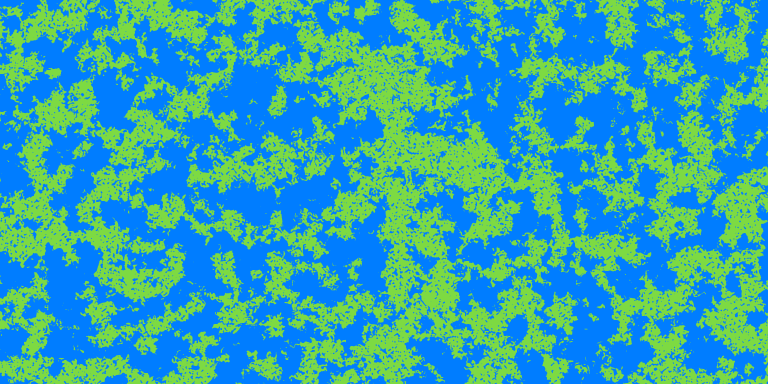
Give the GLSL for this texture, as a Shadertoy shader.

```glsl
// Ragged green islands scattered over a flat blue sea, seen from above.
// A rotated sum of value noise is warped by finer noise, cut at a sea level,
// pierced by tiny ponds, and smoothed by averaging samples in each pixel.

const vec3 SEA  = vec3(0.00, 0.49, 1.00);
const vec3 LAND = vec3(0.492, 0.853, 0.258);
const int SAMPLES = 4;

float hash(vec2 cell) {
    uvec2 u = uvec2(ivec2(cell)) * uvec2(1597334677u, 3812015801u);
    uint n = (u.x ^ u.y) * 1597334677u;
    n = (n ^ (n >> 15)) * 2246822519u;
    n ^= n >> 13;
    return float(n >> 8) / 16777216.0;
}

// Value noise, centred on zero
float noise(vec2 p) {
    vec2 cell = floor(p), f = fract(p);
    f = f * f * (3.0 - 2.0 * f);
    float low  = mix(hash(cell), hash(cell + vec2(1, 0)), f.x);
    float high = mix(hash(cell + vec2(0, 1)), hash(cell + vec2(1, 1)), f.x);
    return mix(low, high, f.y) - 0.5;
}

vec2 noise2(vec2 p) {
    return vec2(noise(p + 17.3), noise(p + 251.7));
}

// Loose archipelagos first, then islands and ever finer roughness
float terrain(vec2 p) {
    const mat2 turn = mat2(0.8, 0.6, -0.6, 0.8);
    vec2 q = p * 10.5 + 31.0;
    float height = 0.5 * noise(q);
    float amplitude = 1.0;
    for (int i = 0; i < 4; i++) {
        q = turn * q * 2.0 + 13.7;
        height += amplitude * noise(q);
        amplitude *= i < 1 ? 0.85 : 0.6;
    }
    return height;
}

// 1 on land, 0 on water
float landMask(vec2 p) {
    vec2 ragged = p + 0.016 * noise2(p * 75.0) + 0.013 * noise2(p * 160.0);
    float island = step(0.025, terrain(ragged));
    float pond = step(0.265, noise(mat2(0.8, -0.6, 0.6, 0.8) * p * 225.0));
    return island * (1.0 - pond);
}

void mainImage(out vec4 fragColor, in vec2 fragCoord) {
    float cover = 0.0;
    for (int y = 0; y < SAMPLES; y++) {
        for (int x = 0; x < SAMPLES; x++) {
            vec2 offset = (vec2(x, y) + 0.5) / float(SAMPLES) - 0.5;
            cover += landMask((fragCoord + offset) / iResolution.y);
        }
    }
    cover /= float(SAMPLES * SAMPLES);
    fragColor = vec4(mix(SEA, LAND, cover), 1.0);
}
```
